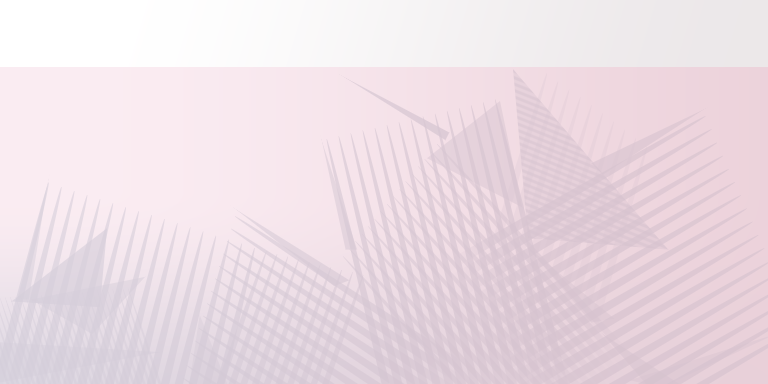
Write a WebGL 1 fragment shader that draws this background.

```glsl
precision highp float;
uniform vec2 u_resolution;

#define BAND_EDGE 0.8255
#define PINK_LEFT vec3(0.982, 0.925, 0.948)
#define PINK_RIGHT vec3(0.925, 0.822, 0.856)
#define HAZE_LEFT vec3(0.855, 0.840, 0.882)
#define HAZE_RIGHT vec3(0.910, 0.815, 0.850)
#define SHARD_LEFT vec3(0.820, 0.795, 0.845)
#define SHARD_RIGHT vec3(0.825, 0.750, 0.800)
#define BAND_SHADE vec3(0.925, 0.908, 0.915)
#define SPIKE_FILL 0.72
#define SHARD_OPACITY 0.85

float cross2(vec2 a, vec2 b) {
  return a.x * b.y - a.y * b.x;
}

// Coverage from a distance that is positive inside
float cover(float d) {
  return clamp(d * u_resolution.y + 0.5, 0.0, 1.0);
}

// Positive on the left of the line from a to b
float side(vec2 p, vec2 a, vec2 b) {
  return cross2(normalize(b - a), p - a);
}

float triangle(vec2 p, vec2 a, vec2 b, vec2 c) {
  float turn = sign(cross2(b - a, c - a));
  float d = min(side(p, a, b) * turn, side(p, b, c) * turn);
  return cover(min(d, side(p, c, a) * turn));
}

// Row of parallel spikes: tips run from first to last, bodies widen along drop
float fan(vec2 p, vec2 first, vec2 last, vec2 drop, float count) {
  vec2 row = last - first;
  vec2 q = p - first;
  float area = cross2(row, drop);
  float across = cross2(q, drop) / area;
  float along = cross2(row, q) / area;
  float spacing = abs(area) / (length(drop) * count);
  float halfWidth = 0.5 * SPIKE_FILL * sqrt(clamp(along, 0.0, 1.0));
  float spike = cover((halfWidth - abs(fract(across * count) - 0.5)) * spacing);
  float inside = step(0.0, across) * step(across, 1.0) * step(0.0, along);
  return spike * inside * (1.0 - smoothstep(0.75, 1.05, along));
}

// Layers ink so that overlaps darken only a little
float layer(float ink, float mask, float strength) {
  return 1.0 - (1.0 - ink) * (1.0 - mask * strength);
}

float spikeFans(vec2 p) {
  float ink = fan(p, vec2(0.11, 0.53), vec2(0.68, 0.35), vec2(-0.14, -0.56), 17.0) * 0.62;
  ink = layer(ink, fan(p, vec2(-0.06, 0.22), vec2(0.34, 0.25), vec2(0.14, -0.42), 30.0), 0.45);
  ink = layer(ink, fan(p, vec2(0.617, 0.453), vec2(0.47, 0.0), vec2(0.62, -0.41), 14.0), 0.62);
  ink = layer(ink, fan(p, vec2(0.68, 0.35), vec2(0.96, 0.28), vec2(-0.17, -0.49), 10.0), 0.55);
  ink = layer(ink, fan(p, vec2(0.835, 0.635), vec2(1.305, 0.745), vec2(0.19, -0.79), 15.0), 0.68);
  ink = layer(ink, fan(p, vec2(0.885, 0.323), vec2(1.146, 0.635), vec2(0.495, -0.547), 16.0), 0.55);
  ink = layer(ink, fan(p, vec2(1.83, 0.715), vec2(2.09, 0.13), vec2(-0.66, -0.385), 17.0), 0.65);
  ink = layer(ink, fan(p, vec2(1.41, 0.82), vec2(1.70, 0.61), vec2(-0.15, -0.50), 10.0), 0.25);
  return ink;
}

float solidShards(vec2 p) {
  // Left cluster
  float ink = triangle(p, vec2(0.279, 0.406), vec2(0.03, 0.215), vec2(0.26, 0.20)) * 0.65;
  ink = layer(ink, triangle(p, vec2(0.378, 0.279), vec2(0.08, 0.22), vec2(0.24, 0.13)), 0.5);
  ink = layer(ink, triangle(p, vec2(0.417, 0.083), vec2(-0.02, 0.11), vec2(-0.02, 0.0)), 0.4);
  ink = layer(ink, triangle(p, vec2(0.52, 0.18), vec2(0.49, -0.02), vec2(0.60, -0.02)), 0.4);
  ink = layer(ink, triangle(p, vec2(0.125, 0.526), vec2(0.045, 0.22), vec2(0.075, 0.22)), 0.5);
  // Centre peaks
  ink = layer(ink, triangle(p, vec2(0.90, 0.797), vec2(1.17, 0.655), vec2(1.16, 0.635)), 0.75);
  ink = layer(ink, triangle(p, vec2(1.302, 0.737), vec2(1.112, 0.588), vec2(1.36, 0.46)), 0.5);
  ink = layer(ink, triangle(p, vec2(0.617, 0.453), vec2(0.91, 0.27), vec2(0.87, 0.255)), 0.6);
  ink = layer(ink, triangle(p, vec2(0.839, 0.63), vec2(0.90, 0.35), vec2(0.93, 0.35)), 0.55);
  // Right blades
  ink = layer(ink, triangle(p, vec2(1.831, 0.714), vec2(1.54, 0.575), vec2(1.57, 0.545)), 0.6);
  ink = layer(ink, triangle(p, vec2(1.37, 0.36), vec2(1.60, 0.17), vec2(1.54, 0.16)), 0.45);
  ink = layer(ink, triangle(p, vec2(1.57, 0.13), vec2(1.80, -0.02), vec2(1.70, -0.02)), 0.5);
  ink = layer(ink, triangle(p, vec2(2.02, 0.13), vec2(1.64, 0.01), vec2(1.72, -0.01)), 0.4);
  return ink;
}

// Tall blade woven from fine slanted lines
float wovenBlade(vec2 p) {
  float blade = triangle(p, vec2(1.336, 0.82), vec2(1.74, 0.35), vec2(1.375, 0.38));
  float weave = abs(fract(dot(p, vec2(24.0, 60.0))) - 0.5) * 2.0;
  return blade * mix(0.38, 0.72, smoothstep(0.2, 0.8, weave));
}

void main() {
  vec2 uv = gl_FragCoord.xy / u_resolution;
  vec2 p = vec2(uv.x * 2.0, uv.y);

  // Pink field sinking into haze
  vec3 pink = mix(PINK_LEFT, PINK_RIGHT, smoothstep(0.1, 1.1, uv.x));
  vec3 haze = mix(HAZE_LEFT, HAZE_RIGHT, uv.x);
  vec3 color = mix(haze, pink, smoothstep(-0.1, 0.5, uv.y));

  // Shards
  float ink = layer(spikeFans(p), solidShards(p), 1.0);
  ink = layer(ink, wovenBlade(p), 1.0);
  vec3 shard = mix(SHARD_LEFT, SHARD_RIGHT, smoothstep(0.0, 0.8, uv.x));
  color = mix(color, shard, ink * SHARD_OPACITY);

  // Pale band along the top
  vec3 band = mix(vec3(1.0), BAND_SHADE, smoothstep(0.1, 1.0, uv.x + 0.15 * (0.9 - uv.y)));
  color = mix(color, band, cover(uv.y - BAND_EDGE));
  gl_FragColor = vec4(color, 1.0);
}
```
